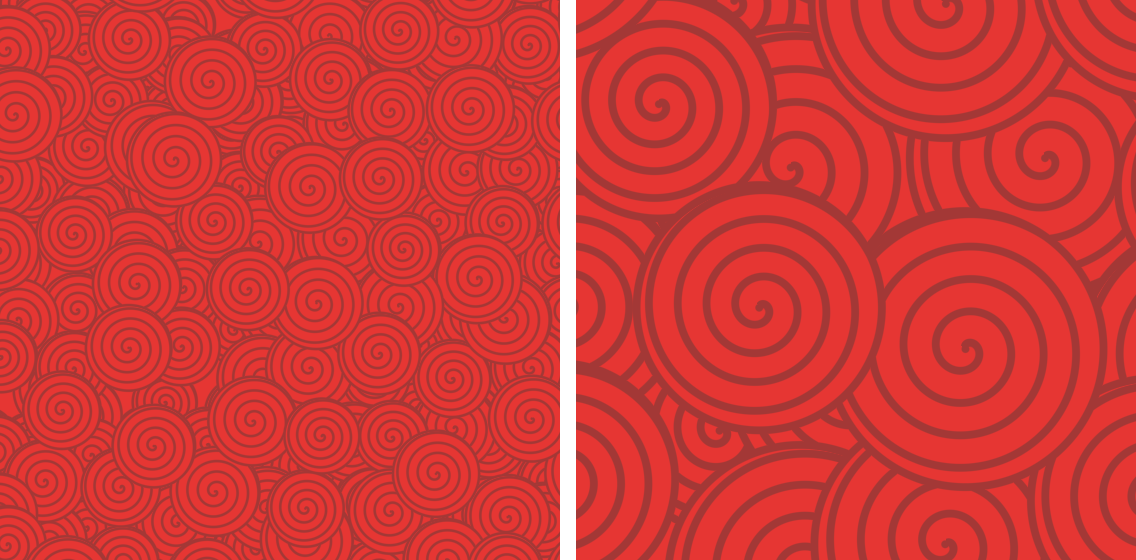
Left, the full canvas; right, a detail of the centre.
Reproduce this pattern procedurally as a WebGL 1 fragment shader.

```glsl
precision highp float;
uniform vec2 u_resolution;

#define GROUND vec3(0.90, 0.21, 0.20)
#define STROKE vec3(0.64, 0.22, 0.21)
#define CELL 0.117         // spacing of the scattered discs
#define JITTER 0.70        // share of a cell that a centre may wander in
#define RADIUS_MIN 0.064
#define RADIUS_MAX 0.084
#define LOWER_SCALE 0.88   // size of the discs in the lower layer
#define TURNS 4.25
#define HALF_LINE 0.00232
#define TILT 2.2           // spread of the spiral start angles

const float TAU = 6.2831853;

vec4 hash4(vec2 cell) {
  vec4 q = fract(cell.xyxy * vec4(0.1031, 0.1030, 0.0973, 0.1099) + 0.37);
  q += dot(q, q.wzxy + 33.33);
  return fract((q.xxyz + q.yzzw) * q.zywx);
}

// One disc near p: offset from its centre, radius, stacking priority
vec4 discAt(vec2 p, int index) {
  float i = float(index);
  float layer = floor(i / 9.0);               // 0 = lower, 1 = upper
  vec2 neighbour = vec2(mod(i, 3.0), mod(floor(i / 3.0), 3.0)) - 1.0;
  vec2 grid = p / CELL + 0.5 * layer;
  vec2 cell = floor(grid) + neighbour;
  vec4 rnd = hash4(cell + 41.0 + 57.0 * layer);
  vec2 centre = cell + 0.5 + JITTER * (rnd.xy - 0.5);
  float radius = mix(RADIUS_MIN, RADIUS_MAX, rnd.z);
  radius *= mix(LOWER_SCALE, 1.0, layer);
  float priority = layer + mix(rnd.w, rnd.z, 0.4);
  return vec4((grid - centre) * CELL, radius, priority);
}

// Distance to a spiral that winds clockwise out of the centre
float spiralDistance(vec2 offset, float radius, float start) {
  float pitch = radius / TURNS;
  float r = max(length(offset), 1e-5);
  float turn = r / pitch - fract((start - atan(offset.y, offset.x)) / TAU);
  float nearest = max(floor(turn + 0.5), 0.0);
  float slope = length(vec2(1.0, pitch / (TAU * r)));
  float d = abs(turn - nearest) * pitch / slope;
  return min(d, r);                           // round cap at the inner end
}

void main() {
  float side = min(u_resolution.x, u_resolution.y);
  vec2 p = gl_FragCoord.xy / side;

  // Topmost disc covering this point
  vec4 top = vec4(1.0, 1.0, 0.0, -1.0);
  for (int i = 0; i < 18; i++) {
    vec4 disc = discAt(p, i);
    if (length(disc.xy) < disc.z && disc.w > top.w) top = disc;
  }

  // Its spiral, then the outlines of every disc not hidden beneath it
  float d = 1.0;
  if (top.z > 0.0) {
    float start = TAU * 0.25 + TILT * (fract(top.w * 37.0) - 0.5);
    d = spiralDistance(top.xy, top.z, start);
  }
  for (int i = 0; i < 18; i++) {
    vec4 disc = discAt(p, i);
    if (disc.w >= top.w) d = min(d, abs(length(disc.xy) - disc.z));
  }

  float soft = 0.8 / side;
  float ink = 1.0 - smoothstep(HALF_LINE - soft, HALF_LINE + soft, d);
  gl_FragColor = vec4(mix(GROUND, STROKE, ink), 1.0);
}
```
